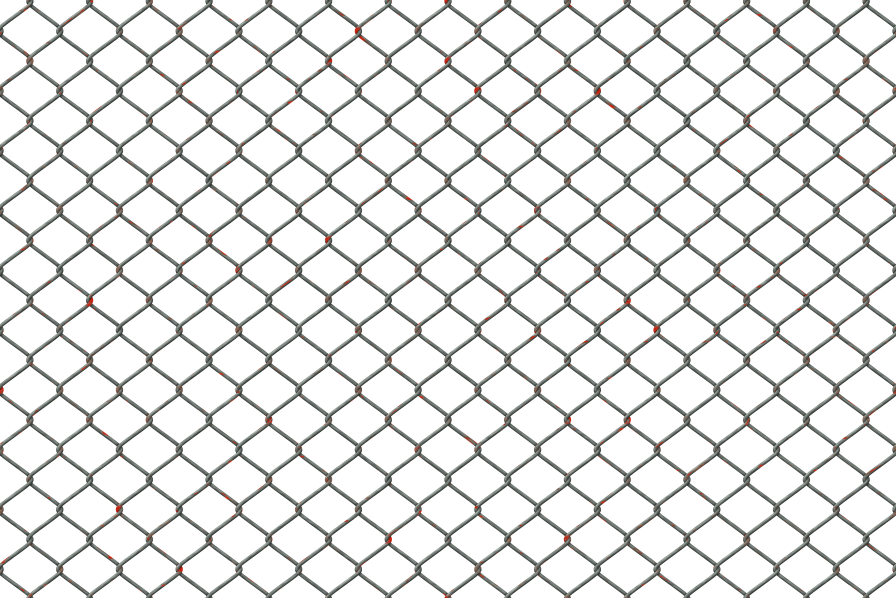
Reproduce this pattern procedurally as a Shadertoy shader.

```glsl
// Chain-link fence: interlocking zigzag steel wires with specks of rust, on white.
const float TAU = 6.2831853;
const vec2 REPEATS = vec2(15.0, 10.0);   // meshes across and down
const float RADIUS = 0.031;              // wire radius, in meshes
const float SWING = 0.28;                // sideways reach; over 0.25 makes the wires hook
const float SHARPNESS = 0.93;            // 0 = sine wave, 1 = triangle wave
const int SAMPLES = 3;                   // supersampling per axis

const vec3 STEEL_DARK = vec3(0.19, 0.21, 0.20);
const vec3 STEEL_LIGHT = vec3(0.67, 0.71, 0.68);
const vec3 RUST_BROWN = vec3(0.50, 0.33, 0.26);
const vec3 RUST_RED = vec3(0.78, 0.15, 0.07);

struct Wire {
    float across;   // signed distance from the axis, in radii
    float slope;    // dx/dy of the axis
    float id;       // index, wrapped over the canvas
};

float hash(vec2 p) {
    vec3 q = fract(vec3(p.xyx) * 0.1031);
    q += dot(q, q.yzx + 33.33);
    return fract((q.x + q.y) * q.z);
}

// Value noise whose y axis wraps after a whole number of lattice steps
float noiseWrapY(vec2 p, float period) {
    vec2 i = floor(p), f = fract(p);
    f = f * f * (3.0 - 2.0 * f);
    float y0 = mod(i.y, period), y1 = mod(i.y + 1.0, period);
    return mix(mix(hash(vec2(i.x, y0)), hash(vec2(i.x + 1.0, y0)), f.x),
               mix(hash(vec2(i.x, y1)), hash(vec2(i.x + 1.0, y1)), f.x), f.y);
}

// Wire k zigzags about x = 0.25 + 0.5 k, mirrored on every other wire
Wire traceWire(vec2 p, float k) {
    float side = 1.0 - 2.0 * mod(k, 2.0);
    float bend = SHARPNESS * cos(TAU * p.y);
    float scale = side * SWING / asin(SHARPNESS);
    float axis = 0.25 + 0.5 * k + scale * asin(bend);
    float slope = -scale * SHARPNESS * TAU * sin(TAU * p.y) / sqrt(1.0 - bend * bend);
    float across = (p.x - axis) / (sqrt(1.0 + slope * slope) * RADIUS);
    return Wire(across, slope, mod(k, 2.0 * REPEATS.x));
}

// Rust gathers at the knots and in short patches along the wire
vec3 addRust(vec3 steel, float y, float u, float id) {
    float lane = id * 8.0 + 4.0 + u;
    float knot = 1.0 - smoothstep(0.15, 0.55, abs(sin(TAU * y)));
    float knotRandom = hash(vec2(id + 311.0, mod(floor(2.0 * y + 0.5), 2.0 * REPEATS.y)));
    float patches = noiseWrapY(vec2(lane, y * 13.0), REPEATS.y * 13.0);
    float speckle = noiseWrapY(vec2(lane + 500.0, y * 31.0), REPEATS.y * 31.0);
    float brown = max(knot * smoothstep(0.35, 0.9, knotRandom) * smoothstep(0.3, 0.7, speckle),
                      smoothstep(0.80, 0.90, patches));
    float red = max(knot * smoothstep(0.955, 0.975, knotRandom) * smoothstep(0.1, 0.4, speckle),
                    smoothstep(0.91, 0.95, patches));
    return mix(mix(steel, RUST_BROWN * (0.75 + 0.5 * speckle), 0.8 * brown), RUST_RED, red);
}

// Round metal lit from the upper left
vec3 shadeWire(Wire wire, float y) {
    float u = clamp(wire.across, -1.0, 1.0);
    vec2 normal = vec2(1.0, -wire.slope) * inversesqrt(1.0 + wire.slope * wire.slope);
    float facing = 0.72 * sqrt(1.0 - u * u) + u * dot(normal, vec2(-0.25, 0.6));
    float grain = noiseWrapY(vec2(wire.id * 8.0 + 4.0 + 2.0 * u, y * 24.0), REPEATS.y * 24.0);
    float light = 0.62 * max(facing, 0.0) + 0.35 * pow(max(facing, 0.0), 6.0);
    vec3 steel = mix(STEEL_DARK, STEEL_LIGHT, light) * (0.82 + 0.36 * grain);
    return addRust(steel, y, u, wire.id);
}

float coverage(Wire wire, float pixel) {
    return clamp(0.5 + (1.0 - abs(wire.across)) * RADIUS / pixel, 0.0, 1.0);
}

vec3 fence(vec2 p, float pixel) {
    // Only the two nearest wires can reach this point
    float k = floor(2.0 * p.x - 0.5);
    Wire under = traceWire(p, k);
    Wire over = traceWire(p, k + 1.0);

    // Rising runs pass in front of falling ones
    if (under.slope > over.slope) {
        Wire swap = under;
        under = over;
        over = swap;
    }
    float contact = mix(0.55, 1.0, smoothstep(0.8, 2.2, abs(over.across)));
    vec3 color = mix(vec3(1.0), shadeWire(under, p.y) * contact, coverage(under, pixel));
    return mix(color, shadeWire(over, p.y), coverage(over, pixel));
}

void mainImage(out vec4 fragColor, in vec2 fragCoord) {
    float pixel = REPEATS.y / (iResolution.y * float(SAMPLES));
    vec3 sum = vec3(0.0);
    for (int j = 0; j < SAMPLES; j++) {
        for (int i = 0; i < SAMPLES; i++) {
            vec2 offset = (vec2(i, j) + 0.5) / float(SAMPLES) - 0.5;
            vec2 p = (fragCoord + offset) / iResolution.xy * REPEATS;
            sum += fence(p + vec2(0.0, 0.02), pixel);
        }
    }
    fragColor = vec4(sum / float(SAMPLES * SAMPLES), 1.0);
}
```
